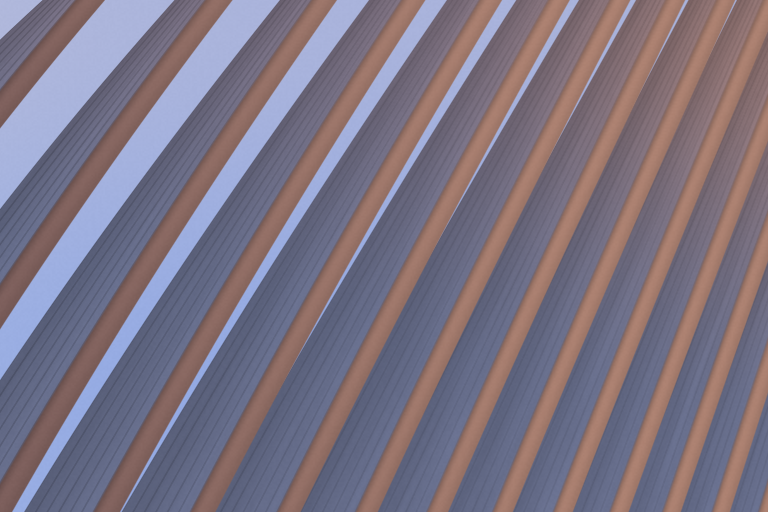
Reproduce this pattern procedurally as a Shadertoy shader.

```glsl
// Slanted, gently bowed ribs with rust-lit edges, fanning out over a dusk sky.

float hash(vec2 p) {
    return fract(sin(dot(p, vec2(127.1, 311.7))) * 43758.55);
}

float noise(vec2 p) {
    vec2 i = floor(p), f = fract(p);
    f = f * f * (3.0 - 2.0 * f);
    return mix(mix(hash(i), hash(i + vec2(1, 0)), f.x),
               mix(hash(i + vec2(0, 1)), hash(i + vec2(1, 1)), f.x), f.y);
}

// Right-hand edge of rib k at depth t below the top; spacing shrinks with k.
float ribEdge(float k, float t) {
    float top = 1.129 * log(k + 3.05) - 1.374;
    float bottom = 1.58 * log(k + 4.0) - 3.051;
    return mix(top, bottom, t) - 0.25 * t * (1.0 - t) / (k + 0.8);
}

// Width of the sky slit on the left of rib k; negative where ribs overlap.
float slitWidth(float k, float t) {
    return 0.293 * exp(-0.37 * k) - 0.004 - 0.039 * t;
}

vec3 skyColor(vec2 p) {
    vec3 sky = mix(vec3(0.57, 0.66, 0.89), vec3(0.66, 0.70, 0.86), smoothstep(0.2, 1.0, p.y));
    return sky + 0.03 * vec3(1.0, 0.7, 0.0) * exp(-3.0 * p.x);
}

// Panelled flank: u runs across it from 0 to 1, span is its width.
vec3 flankColor(vec2 p, float u, float span, float k, float px) {
    float warm = smoothstep(0.3, 1.1, p.y + 0.25 * (p.x - 0.75));
    vec3 col = mix(vec3(0.375, 0.402, 0.512), vec3(0.46, 0.415, 0.475), warm);
    vec2 corner = p - vec2(1.5, 1.0);
    col += vec3(0.08, 0.015, -0.05) * exp(-5.0 * dot(corner, corner));
    col *= mix(0.93, 1.09, smoothstep(0.0, 1.0, u));

    // Panel tones and the thin seams between them
    float panel = u * 6.0;
    col *= 0.985 + 0.03 * hash(vec2(floor(panel), k));
    float seam = abs(fract(panel) - 0.5);
    float seamDist = (0.5 - seam) * span / 6.0;
    float seamFade = mix(0.13, 0.06, smoothstep(0.0, 1.0, p.x));
    col *= 1.0 - seamFade * (1.0 - smoothstep(0.0006, 0.0012 + px, seamDist));

    // Faint weathering along the panels
    col *= 0.975 + 0.05 * noise(vec2(panel * 2.0 + k * 9.0, p.y * 7.0));
    return col;
}

// Rounded edge: v runs across it from 0 to 1.
vec3 edgeColor(vec2 p, float v) {
    float lit = smoothstep(-0.1, 1.3, p.x + 0.15 * p.y);
    vec3 col = mix(vec3(0.46, 0.35, 0.34), vec3(0.64, 0.48, 0.42), lit);
    float roundness = smoothstep(-0.25, 0.4, v) * (1.0 - 0.27 * smoothstep(0.45, 1.0, v));
    return col * mix(0.72, 1.06, roundness);
}

void mainImage(out vec4 fragColor, in vec2 fragCoord) {
    vec2 p = fragCoord / iResolution.y;
    float px = 1.0 / iResolution.y;
    float t = 1.0 - p.y;
    vec3 col = skyColor(p);

    // Paint from the right so that each rib overlaps the next one
    for (float k = 15.0; k > 0.5; k -= 1.0) {
        float right = ribEdge(k, t);
        float left = ribEdge(k - 1.0, t) + slitWidth(k, t);
        float edgeWidth = 0.0293 + (0.033 + 0.01 * t) * exp(-0.16 * k);
        float crease = right - edgeWidth;
        float span = crease - left;

        vec3 flank = flankColor(p, clamp((p.x - left) / span, 0.0, 1.0), span, k, px);
        vec3 edge = edgeColor(p, clamp((p.x - crease) / edgeWidth, 0.0, 1.0));
        vec3 rib = mix(flank, edge, smoothstep(-0.002 - px, 0.002 + px, p.x - crease));

        float cover = smoothstep(-px, px, p.x - left) * smoothstep(-px, px, right - p.x);
        col = mix(col, rib, cover);
    }

    // Fine surface grain
    col += 0.012 * (noise(p * 300.0) - 0.5);
    fragColor = vec4(col, 1.0);
}
```
